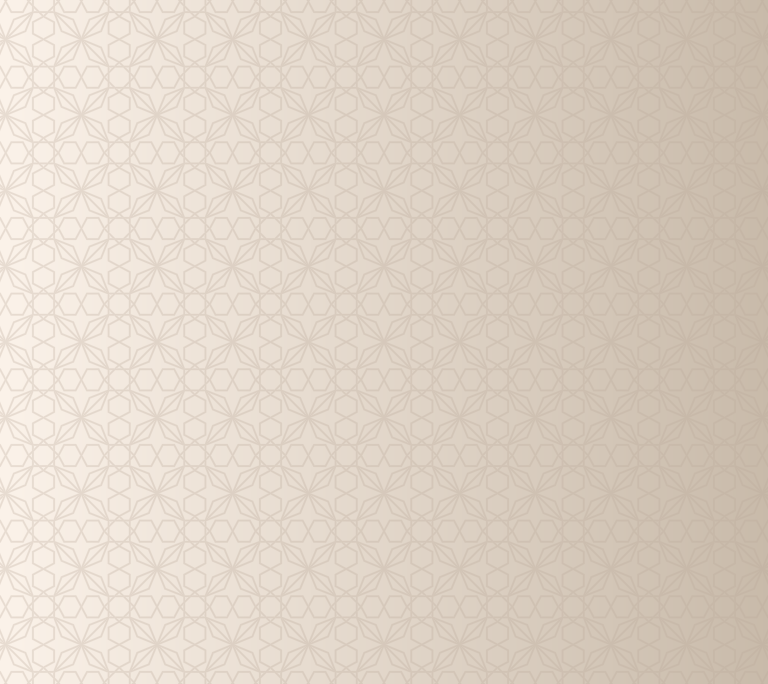
Give the GLSL for this pattern, as a Shadertoy shader.

```glsl
const float REPEATS_DOWN = 9.04;
const float HALF_LINE = 0.0125;
const float STAR_HALF = 0.14;   // half side of the squares at the cell corners
const float HEX_SLANT = 0.075;  // run of a hexagon's slanted side

float segmentDistance(vec2 p, vec2 a, vec2 b) {
    vec2 ap = p - a, ab = b - a;
    return length(ap - ab * clamp(dot(ap, ab) / dot(ab, ab), 0.0, 1.0));
}

// Reduce the square cell to one eighth, with x >= y >= 0
vec2 foldCell(vec2 p) {
    vec2 q = abs(fract(p + 0.5) - 0.5);
    return q.x < q.y ? q.yx : q;
}

// Diagonal kites with a central rib
float kiteDistance(vec2 q, vec2 tip, vec2 shoulder) {
    float rib = segmentDistance(q, vec2(0.0), tip);
    float inner = segmentDistance(q, vec2(0.0), shoulder);
    float outer = segmentDistance(q, shoulder, tip);
    return min(rib, min(inner, outer));
}

// Two crossed squares enclosing an octagon
float crossedSquaresDistance(vec2 c, float halfSide) {
    float corner = halfSide * sqrt(2.0);
    float upright = segmentDistance(c, vec2(0.0, halfSide), vec2(halfSide));
    float turned = segmentDistance(c, vec2(0.0, corner), vec2(0.5 * corner));
    return min(upright, turned);
}

// Upper half of a hexagon standing on the cell edge
float hexagonDistance(vec2 p, float span, float halfHeight, float slant) {
    vec2 m = vec2(abs(p.x - 0.5 * span), p.y);
    vec2 shoulder = vec2(0.5 * span - slant, halfHeight);
    float top = segmentDistance(m, vec2(0.0, halfHeight), shoulder);
    float side = segmentDistance(m, shoulder, vec2(0.5 * span, 0.0));
    return min(top, side);
}

float latticeDistance(vec2 p) {
    vec2 q = foldCell(p);
    vec2 corner = 0.5 - q;
    float span = 0.5 - STAR_HALF * sqrt(2.0);
    float kites = kiteDistance(q, vec2(0.5 - STAR_HALF), vec2(0.261, 0.108));
    float squares = crossedSquaresDistance(corner, STAR_HALF);
    float hexagons = hexagonDistance(vec2(q.y, corner.x), span, STAR_HALF, HEX_SLANT);
    return min(kites, min(squares, hexagons));
}

void mainImage(out vec4 fragColor, in vec2 fragCoord) {
    vec2 p = (fragCoord - 0.5 * iResolution.xy) / iResolution.y * REPEATS_DOWN;
    float pixel = REPEATS_DOWN / iResolution.y;

    // Pale cream to warm beige, left to right
    vec3 cream = vec3(0.985, 0.950, 0.915);
    vec3 beige = vec3(0.785, 0.730, 0.665);
    vec3 ground = mix(cream, beige, fragCoord.x / iResolution.x);

    // Translucent lines, fainter on the darker side
    vec3 taupe = vec3(0.73, 0.66, 0.60);
    float line = 1.0 - smoothstep(-0.75 * pixel, 0.75 * pixel, latticeDistance(p) - HALF_LINE);
    fragColor = vec4(mix(ground, taupe, 0.30 * line), 1.0);
}
```
